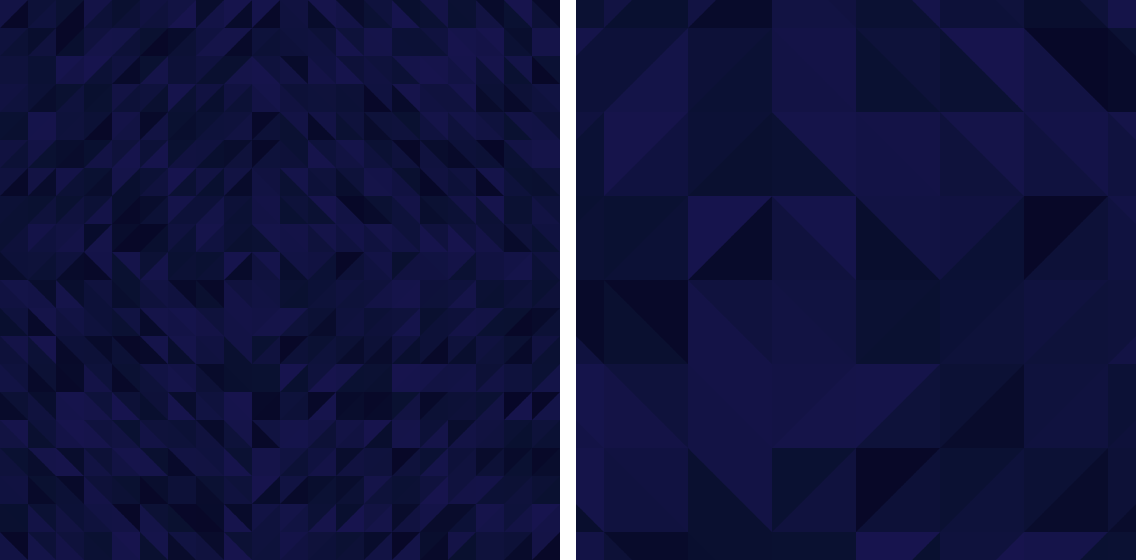
Left, the full canvas; right, a detail of the centre.
Give the GLSL for this background, as a Shadertoy shader.

```glsl
const float CELLS = 20.0;
const vec2 CENTER_CELL = vec2(9.0, 10.0);
const int SAMPLES = 3;

float hash(vec2 p, float seed) {
    return fract(sin(dot(p, vec2(127.1, 311.7)) + seed * 74.7) * 43758.5453);
}

// Night-blue ramp from near black through navy to indigo
vec3 nightRamp(float t) {
    vec3 ink = vec3(0.029, 0.029, 0.155);
    vec3 navy = vec3(0.038, 0.065, 0.190);
    vec3 blue = vec3(0.060, 0.070, 0.240);
    vec3 indigo = vec3(0.090, 0.080, 0.305);
    vec3 color = mix(ink, navy, clamp(t / 0.25, 0.0, 1.0));
    color = mix(color, blue, clamp((t - 0.25) / 0.35, 0.0, 1.0));
    return mix(color, indigo, clamp((t - 0.6) / 0.4, 0.0, 1.0));
}

// Diagonals ring the center cell; its row and column pick theirs at random
bool risesRight(vec2 cell, vec2 center) {
    vec2 offset = cell - center;
    float quadrant = offset.x * offset.y;
    return quadrant == 0.0 ? hash(cell, 3.0) < 0.5 : quadrant < 0.0;
}

// Each square is split into two independently colored triangles
vec3 triangleMosaic(vec2 p, vec2 center) {
    vec2 cell = floor(p);
    vec2 local = fract(p);
    if (!risesRight(cell, center)) local.x = 1.0 - local.x;
    float side = step(local.x, local.y);
    return nightRamp(hash(cell, 1.0 + side));
}

void mainImage(out vec4 fragColor, in vec2 fragCoord) {
    // Average subpixel samples for smooth edges
    vec3 color = vec3(0.0);
    for (int y = 0; y < SAMPLES; y++) {
        for (int x = 0; x < SAMPLES; x++) {
            vec2 jitter = (vec2(x, y) + 0.5) / float(SAMPLES) - 0.5;
            vec2 p = (fragCoord + jitter) / iResolution.y * CELLS;
            color += triangleMosaic(p, CENTER_CELL);
        }
    }
    fragColor = vec4(color / float(SAMPLES * SAMPLES), 1.0);
}
```
